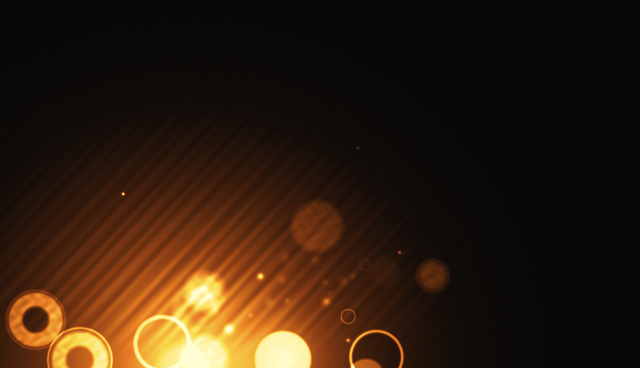
Give the GLSL for this background, as a WebGL 2 fragment shader.

```glsl
#version 300 es
precision highp float;
uniform vec2 u_resolution;
out vec4 fragColor;

float hash(float n) {
    return fract(sin(n * 91.73) * 4375.85);
}

// Filled circle with an adjustable soft edge
float disc(vec2 p, vec2 center, float radius, float blur) {
    return 1.0 - smoothstep(radius - blur, radius + blur, length(p - center));
}

// Circular band of the given half width
float ring(vec2 p, vec2 center, float radius, float halfWidth, float blur) {
    float d = abs(length(p - center) - radius);
    return 1.0 - smoothstep(halfWidth - blur, halfWidth + blur, d);
}

float spark(vec2 p, vec2 center, float size) {
    vec2 d = (p - center) / size;
    return exp(-dot(d, d));
}

// Ember palette from near black to white hot
vec3 heatColor(float heat) {
    vec3 c = mix(vec3(0.035, 0.032, 0.03), vec3(0.08, 0.05, 0.035), smoothstep(0.0, 0.11, heat));
    c = mix(c, vec3(0.28, 0.13, 0.05), clamp((heat - 0.09) / 0.21, 0.0, 1.0));
    c = mix(c, vec3(0.57, 0.25, 0.08), clamp((heat - 0.3) / 0.25, 0.0, 1.0));
    c = mix(c, vec3(0.91, 0.49, 0.14), clamp((heat - 0.55) / 0.25, 0.0, 1.0));
    c = mix(c, vec3(0.98, 0.86, 0.30), clamp((heat - 0.8) / 0.22, 0.0, 1.0));
    return mix(c, vec3(1.0, 0.99, 0.82), clamp((heat - 1.02) / 0.26, 0.0, 1.0));
}

void main() {
    vec2 p = gl_FragCoord.xy / u_resolution.y;
    float edge = max(0.003, 0.8 / u_resolution.y);

    // Broad glow rising from the lower edge, with a hot core
    vec2 g = p - vec2(0.52, 0.0);
    float heat = 0.8 * exp(-g.x * g.x / 0.23 - g.y * g.y / 0.22);
    heat += 0.24 * spark(p, vec2(0.53, 0.02), 0.19);

    // Diagonal light streaks
    float s = p.x - 0.95 * p.y;
    float streaks = 0.1 * sin(s * 134.0 + 0.7 * sin(s * 17.0));
    streaks += 0.05 * sin(s * 71.0 + 1.3) + 0.03 * sin(s * 219.0 + p.y * 5.0);
    heat *= 1.0 + streaks * smoothstep(0.0, 0.2, p.y);

    // Mottling inside the glowing shapes
    float mottle = 1.0 + 0.07 * sin(p.x * 190.0 + 2.0 * sin(p.y * 130.0))
                       + 0.06 * sin(p.y * 240.0 - p.x * 90.0);

    // Thick rings at the left with thin outlines
    vec2 leftRing = vec2(0.097, 0.131);
    heat += 0.46 * mottle * ring(p, leftRing, 0.055, 0.019, 0.006);
    heat += 0.2 * ring(p, leftRing, 0.08, 0.002, edge);
    heat -= 0.07 * disc(p, leftRing, 0.032, 0.008);
    vec2 lowRing = vec2(0.217, 0.022);
    heat += 0.12 * disc(p, lowRing, 0.087, edge);
    heat += 0.38 * mottle * ring(p, lowRing, 0.057, 0.019, 0.007);
    heat += 0.36 * ring(p, lowRing, 0.087, 0.0025, edge);

    // Stacked glowing blobs in the core
    heat += 0.34 * mottle * disc(p, vec2(0.557, 0.208), 0.05, 0.018);
    heat += 0.14 * mottle * disc(p, vec2(0.53, 0.16), 0.062, 0.012);
    heat -= 0.16 * disc(p, vec2(0.545, 0.145), 0.042, 0.02);
    heat += 0.22 * mottle * disc(p, vec2(0.555, 0.025), 0.062, 0.014);
    heat += 0.12 * disc(p, vec2(0.49, 0.0), 0.06, 0.02);

    // Bright hoop beside the core
    vec2 hoop = vec2(0.441, 0.066);
    heat += 0.03 * mottle * disc(p, hoop, 0.074, edge);
    heat += 0.34 * ring(p, hoop, 0.073, 0.005, 0.004);

    // White hot disc and its halo
    vec2 sun = vec2(0.769, 0.024);
    heat += 0.16 * spark(p, sun, 0.12);
    heat = mix(heat, 1.22 + 0.06 * mottle - 1.2 * length(p - sun), disc(p, sun, 0.076, 0.005));

    // Open hoop at the right with a smaller disc within
    vec2 rightHoop = vec2(1.023, 0.03);
    heat -= 0.05 * disc(p, rightHoop, 0.068, edge);
    heat += 0.42 * disc(p, vec2(0.995, -0.025), 0.05, 0.005);
    heat += 0.62 * ring(p, rightHoop, 0.07, 0.004, 0.0035);

    // Dim floating discs and small rings
    heat += 0.17 * mottle * disc(p, vec2(0.862, 0.385), 0.069, 0.012);
    heat += 0.27 * mottle * disc(p, vec2(1.176, 0.251), 0.038, 0.011);
    heat += 0.08 * ring(p, vec2(1.176, 0.251), 0.044, 0.003, 0.004);
    heat += 0.05 * disc(p, vec2(1.045, 0.262), 0.04, 0.008);
    heat += 0.07 * ring(p, vec2(0.991, 0.28), 0.014, 0.003, 0.004);
    heat += 0.4 * ring(p, vec2(0.946, 0.14), 0.019, 0.0012, edge);

    // Individual sparks
    heat += 0.95 * spark(p, vec2(0.335, 0.473), 0.004);
    heat += 0.3 * spark(p, vec2(0.973, 0.597), 0.004);
    heat += 0.6 * spark(p, vec2(1.086, 0.314), 0.004);
    heat += 0.6 * spark(p, vec2(0.708, 0.249), 0.008);
    heat += 0.35 * spark(p, vec2(0.887, 0.181), 0.011);
    heat += 0.5 * spark(p, vec2(0.622, 0.106), 0.011);
    heat += 0.6 * spark(p, vec2(0.946, 0.075), 0.005);

    // Faint scattered embers above the core
    for (float i = 1.0; i < 13.0; i++) {
        vec2 ember = vec2(0.55 + 0.42 * hash(i), 0.08 + 0.22 * hash(i + 40.0));
        heat += 0.13 * spark(p, ember, 0.005 + 0.007 * hash(i + 80.0));
    }

    fragColor = vec4(heatColor(heat), 1.0);
}
```
